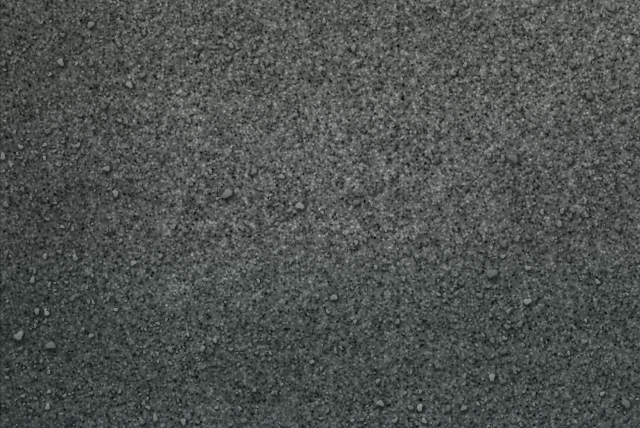
This texture is drawn by a Shadertoy shader. Its source:

```glsl
// Worn asphalt: soft cellular grit under uneven light, with pale angular
// stones of three sizes scattered over it, each in a dark socket.
// Broad mottling comes from layered sines; one unit is the canvas height.

#define GRIT_SCALE 185.0     // fine grains per canvas height
#define CLUMP_SCALE 88.0     // coarser clumps per canvas height
#define GRIT_CONTRAST 1.30
#define CLUMP_CONTRAST 0.55
#define BASE_LIGHT 0.278
#define STONE_TONE 0.49
#define SOCKET_TONE 0.10
#define TINT vec3(-0.010, 0.009, 0.000)
#define COOL_SHIFT vec3(-0.012, 0.002, 0.010)

vec3 hash3(vec2 cell) {
    vec3 h = fract(cell.xyx * vec3(0.1031, 0.1030, 0.0973));
    h += dot(h, h.yxz + 33.33);
    return fract((h.xxy + h.yzz) * h.zyx);
}

// Cellular noise: every cell adds one soft light or dark speck, mean zero
float specks(vec2 p) {
    vec2 cell = floor(p);
    float sum = 0.0;
    for (int y = -1; y <= 1; y++)
    for (int x = -1; x <= 1; x++) {
        vec2 id = cell + vec2(x, y);
        vec3 rnd = hash3(id);
        vec2 d = id + rnd.xy - p;
        sum += exp(-4.8 * dot(d, d)) * (rnd.z - 0.5);
    }
    return sum;
}

// Layered sines, each octave rotated and bent by the one before
float mottle(vec2 p) {
    float sum = 0.0, amp = 0.5;
    for (int i = 0; i < 5; i++) {
        sum += amp * sin(p.x + 1.3 * sin(p.y)) * cos(p.y + 0.7 * sin(p.x));
        p = mat2(1.5, 1.1, -1.1, 1.5) * p + 2.7;
        amp *= 0.65;
    }
    return sum;
}

// Lays one size of stone over the tone; radius is in cell units
float addStones(float tone, vec2 p, float density, float radius, float strength) {
    vec2 cell = floor(p);
    float body = 0.0, socket = 0.0, stone = STONE_TONE;
    for (int y = -1; y <= 1; y++)
    for (int x = -1; x <= 1; x++) {
        vec2 id = cell + vec2(x, y);
        vec3 place = hash3(id + 71.0);
        vec3 look = hash3(id + 173.0);
        if (place.z > density) continue;
        vec2 d = p - id - 0.2 - 0.6 * place.xy;
        float angle = atan(d.y, d.x) + 6.283 * look.x;
        float outline = 1.0 + 0.20 * sin(2.0 * angle) + 0.13 * sin(3.0 * angle + 9.0 * look.y);
        float r = radius * mix(0.6, 1.0, look.y * look.y);
        float mask = 1.0 - smoothstep(0.65, 1.2, length(d) / (r * outline));
        vec2 shade = d + r * vec2(-0.3, 0.55);
        socket = max(socket, 1.0 - smoothstep(0.8, 2.0, length(shade) / r));
        if (mask > body) {
            body = mask;
            stone = STONE_TONE + 0.20 * (look.z - 0.5) + 0.06 * d.y / r;
        }
    }
    tone = mix(tone, SOCKET_TONE, 0.68 * strength * socket);
    return mix(tone, stone + 0.3 * (tone - 0.3), strength * body);
}

// Pale worn centre and upper right, dim left side and lower edge
float roadLight(vec2 uv, vec2 p) {
    vec2 fromCentre = (uv - vec2(0.52, 0.62)) * vec2(1.7, 1.9);
    float light = BASE_LIGHT + 0.060 * exp(-2.5 * dot(fromCentre, fromCentre));
    light += 0.048 * (uv.y - 0.45);
    light += 0.032 * smoothstep(0.5, 1.0, uv.x) * smoothstep(0.4, 1.0, uv.y);
    light -= 0.045 * (1.0 - smoothstep(0.0, 0.3, uv.x));
    // faint horizontal wear streak
    float streak = exp(-pow((uv.y - 0.475) / 0.013, 2.0));
    light += 0.026 * streak * smoothstep(0.1, 0.35, uv.x) * (1.0 - smoothstep(0.7, 0.95, uv.x));
    light += 0.008 * sin(uv.y * 31.0 + 0.8 * sin(p.x * 2.0)) * sin(uv.y * 13.0 + 1.0);
    return light + 0.016 * mottle(p * 6.0);
}

void mainImage(out vec4 fragColor, in vec2 fragCoord) {
    vec2 uv = fragCoord / iResolution.xy;
    vec2 p = fragCoord / iResolution.y;

    // grit and clumps scaled by the local light
    float grit = GRIT_CONTRAST * specks(p * GRIT_SCALE);
    float clump = CLUMP_CONTRAST * specks(p * CLUMP_SCALE + 37.0);
    float tone = roadLight(uv, p) * (1.07 + grit + clump);

    // stones gather in loose patches
    float patchiness = clamp(0.55 + 0.7 * mottle(p * 9.0 + 4.0), 0.12, 1.0);
    tone = addStones(tone, p * 66.0, 0.42 * patchiness, 0.31, 0.70);
    tone = addStones(tone, p * 31.0 + 11.0, 0.34 * patchiness, 0.23, 0.85);
    tone = addStones(tone, p * 12.0 + 23.0, 0.11, 0.14, 0.95);

    vec3 colour = vec3(max(tone, 0.03)) + TINT + COOL_SHIFT * (0.5 - uv.y);
    fragColor = vec4(clamp(colour, 0.0, 1.0), 1.0);
}
```
